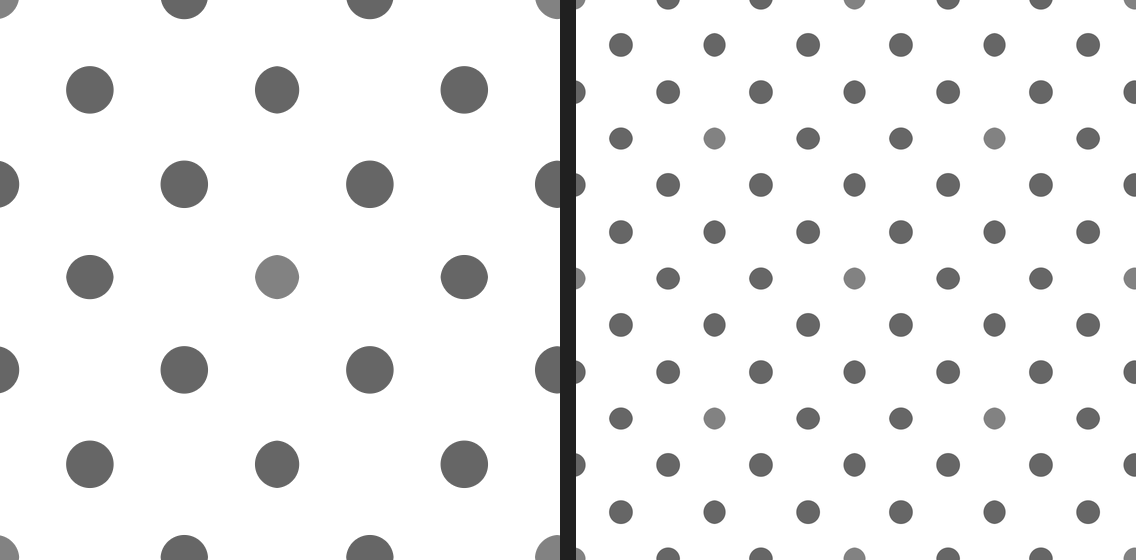
Left, the tile; right, the same tile 2 across and 2 down.
This pattern is drawn by a WebGL 1 fragment shader. Its source:

```glsl
precision highp float;
// Staggered grey polka dots on white, six columns by six rows.
// Two by two square tiles each hold a dot lattice slightly wider than the
// tile, so dots on the seams are trimmed; seam crossings are paler.

uniform vec2 u_resolution;

const float TILES = 2.0;             // tiles along each side
const float PITCH = 0.1686;          // lattice spacing inside a tile
const float RADIUS = 0.0424;
const vec2 SEAM = vec2(-0.0052, 0.0052);
const vec3 PAPER = vec3(1.0);
const vec3 DARK_GREY = vec3(0.40);
const vec3 PALE_GREY = vec3(0.51);

// Antialiased coverage from a signed distance
float coverage(float dist, float pixel) {
  return clamp(0.5 - dist / pixel, 0.0, 1.0);
}

// 1 on every second site of the lattice, 0 on the others
float staggered(vec2 site) {
  return 1.0 - mod(site.x + site.y, 2.0);
}

// 1 where both coordinates lie on a tile seam (first or last site)
float seamCrossing(vec2 site) {
  vec2 onSeam = step(1.25, abs(site - 1.5));
  return onSeam.x * onSeam.y;
}

vec3 dotPattern(vec2 uv, float pixel) {
  // Tile number and position measured from the tile centre
  vec2 scaled = (uv - SEAM) * TILES;
  vec2 tile = floor(scaled);
  vec2 local = (fract(scaled) - 0.5) / TILES;

  // Nearest of the four sites per axis; neighbours share seam sites
  vec2 site = floor(local / PITCH + 2.0);
  vec2 centre = (site - 1.5) * PITCH;
  float dist = length(local - centre) - RADIUS;

  float ink = coverage(dist, pixel) * staggered(site + 3.0 * tile);
  vec3 grey = mix(DARK_GREY, PALE_GREY, seamCrossing(site));
  return mix(PAPER, grey, ink);
}

void main() {
  vec2 uv = gl_FragCoord.xy / u_resolution;
  float pixel = 1.0 / min(u_resolution.x, u_resolution.y);
  gl_FragColor = vec4(dotPattern(uv, pixel), 1.0);
}
```
